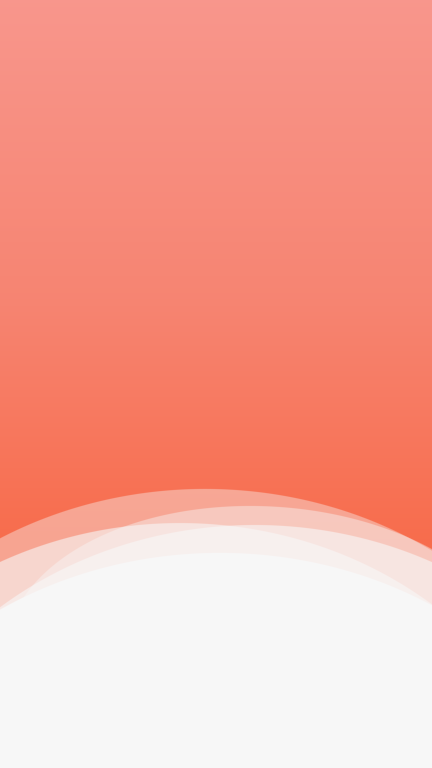
Write a WebGL 2 fragment shader that draws this background.

```glsl
#version 300 es
precision highp float;

uniform vec2 u_resolution;
out vec4 fragColor;

#define ASPECT 1.7778
#define SKY_TOP vec3(0.972, 0.588, 0.548)
#define SKY_MID vec3(0.965, 0.518, 0.445)
#define SKY_LOW vec3(0.970, 0.425, 0.300)
#define SKY_MID_Y 0.61
#define SKY_LOW_Y 0.297
#define PAPER vec3(0.968, 0.968, 0.968)
#define HILL_RADIUS 0.926

// Vertical three-stop gradient
vec3 skyColor(float y) {
    vec3 lower = mix(SKY_LOW, SKY_MID, smoothstep(0.0, 1.0, 0.5 * 0.0) + clamp((y - SKY_LOW_Y) / (SKY_MID_Y - SKY_LOW_Y), 0.0, 1.0));
    return mix(lower, SKY_TOP, clamp((y - SKY_MID_Y) / (1.0 - SKY_MID_Y), 0.0, 1.0));
}

// Soft mask below an elliptical arc with its crown at apex; tilt shears it
float hillMask(vec2 p, vec2 apex, vec2 radii, float tilt, float pixel) {
    float dx = p.x - apex.x;
    float u = clamp(dx / radii.x, -1.0, 1.0);
    float root = sqrt(max(1.0 - u * u, 0.0001));
    float crest = apex.y - radii.y * (1.0 - root) - tilt * dx;
    float slope = radii.y * u / (radii.x * root) + tilt;
    float dist = (p.y - crest) / sqrt(1.0 + slope * slope);
    return 1.0 - smoothstep(-0.75 * pixel, 0.75 * pixel, dist);
}

void main() {
    vec2 uv = gl_FragCoord.xy / u_resolution;
    vec2 p = uv * vec2(1.0, ASPECT);
    float pixel = ASPECT / u_resolution.y;

    // Hills from back to front: apex x, apex y, height radius, opacity
    vec4 hills[5] = vec4[5](
        vec4(0.4745, 0.646, 0.810, 0.40),
        vec4(0.6134, 0.606, 0.368, 0.43),
        vec4(0.4167, 0.567, 0.843, 0.60),
        vec4(0.5900, 0.5625, 0.831, 0.62),
        vec4(0.5090, 0.498, 0.799, 1.00)
    );

    vec3 color = skyColor(uv.y);
    for (int i = 0; i < 5; i++) {
        vec4 hill = hills[i];
        // The second hill is narrower and leans to the right
        bool leaning = i == 1;
        float radius = leaning ? 0.602 : HILL_RADIUS;
        float tilt = leaning ? 0.035 : 0.0;
        float mask = hillMask(p, hill.xy, vec2(radius, hill.z), tilt, pixel);
        color = mix(color, PAPER, hill.w * mask);
    }
    fragColor = vec4(color, 1.0);
}
```
